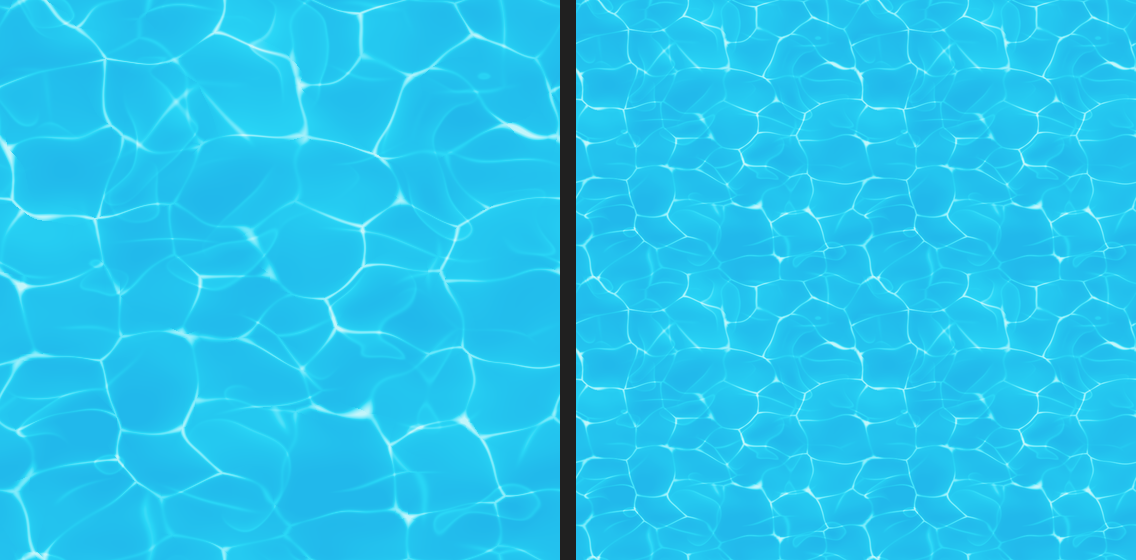
Left, the tile; right, the same tile 2 across and 2 down.
This texture is drawn by a WebGL 1 fragment shader. Its source:

```glsl
precision highp float;
// Sunlit pool water: a net of thin caustic lines over soft blue swells.
// Warped wrapping Voronoi edges form the net, contours of wrapping gradient
// noise add loops and pale sheets, and a colour ramp turns light into water.
uniform vec2 u_resolution;

float hash(vec2 p) {
  return fract(sin(dot(p, vec2(127.1, 311.7))) * 43758.5453);
}

float cornerSlope(vec2 cell, vec2 offset, vec2 period, float seed) {
  float angle = 6.2831853 * hash(mod(cell, period) + seed);
  return dot(vec2(cos(angle), sin(angle)), offset);
}

// Gradient noise that repeats across the canvas
float noise(vec2 uv, vec2 period, float seed) {
  vec2 p = uv * period, i = floor(p), f = p - i;
  vec2 s = f * f * f * (f * (f * 6.0 - 15.0) + 10.0);
  vec2 e = vec2(1.0, 0.0);
  float low = mix(cornerSlope(i, f, period, seed),
                  cornerSlope(i + e.xy, f - e.xy, period, seed), s.x);
  float high = mix(cornerSlope(i + e.yx, f - e.yx, period, seed),
                   cornerSlope(i + e.xx, f - e.xx, period, seed), s.x);
  return mix(low, high, s.y);
}

vec2 warp(vec2 uv, vec2 period, float seed) {
  return vec2(noise(uv, period, seed), noise(uv, period, seed + 17.0));
}

// x: distance to the nearest cell edge, y: closeness to a junction (0 there)
vec2 cellEdges(vec2 uv, vec2 period, float seed) {
  vec2 p = uv * period, i = floor(p), f = p - i;
  vec2 a = vec2(9.0), b = vec2(9.0), c = vec2(9.0);
  for (int y = -1; y <= 1; y++) {
    for (int x = -1; x <= 1; x++) {
      vec2 g = vec2(float(x), float(y));
      vec2 id = mod(i + g, period) + seed;
      vec2 r = g - f + 0.5 + 0.8 * (vec2(hash(id), hash(id + 41.3)) - 0.5);
      float d = dot(r, r);
      if (d < dot(a, a)) { c = b; b = a; a = r; }
      else if (d < dot(b, b)) { c = b; b = r; }
      else if (d < dot(c, c)) { c = r; }
    }
  }
  float edge = (dot(b, b) - dot(a, a)) / (2.0 * length(b - a));
  return vec2(edge, length(c) - length(a));
}

// Folded light: a bright contour line with a sheet fading to one side
float fold(vec2 uv, vec2 period, float level, float seed) {
  vec2 e = vec2(0.002, 0.0);
  float n = noise(uv, period, seed);
  vec2 slope = vec2(noise(uv + e.xy, period, seed) - n,
                    noise(uv + e.yx, period, seed) - n) / e.x;
  float d = (n - level) / max(length(slope), 2.0);
  float line = exp(-d * d / 0.000008);
  float sheet = smoothstep(-0.003, 0.004, d) * exp(-max(d, 0.0) / 0.022);
  return 0.9 * line + 0.85 * sheet;
}

vec3 waterColor(float light) {
  vec3 c = mix(vec3(0.13, 0.72, 0.92), vec3(0.14, 0.78, 0.94), clamp(light, 0.0, 1.0));
  c = mix(c, vec3(0.16, 0.84, 0.965), clamp(light - 1.0, 0.0, 1.0));
  c = mix(c, vec3(0.40, 0.90, 0.98), clamp(light - 2.0, 0.0, 1.0));
  return mix(c, vec3(0.76, 0.96, 0.98), clamp((light - 3.0) * 0.6, 0.0, 1.0));
}

void main() {
  vec2 uv = gl_FragCoord.xy / u_resolution;
  vec2 bent = uv + 0.055 * warp(uv, vec2(4.0, 5.0), 3.0)
                 + 0.028 * warp(uv, vec2(9.0, 11.0), 8.0);

  // Broad swells
  float light = 0.5 + 1.1 * noise(bent, vec2(3.0, 4.0), 21.0)
                    + 0.9 * noise(bent, vec2(6.0, 11.0), 25.0);

  // Main net, swelling into white flecks at some junctions
  float strength = smoothstep(-0.35, 0.35, noise(uv, vec2(7.0, 8.0), 31.0));
  float fleck = smoothstep(0.08, 0.38, noise(uv, vec2(8.0, 9.0), 37.0));
  vec2 net = cellEdges(bent, vec2(6.0, 8.0), 5.0);
  float junction = 1.0 - smoothstep(0.0, 0.3, net.y);
  float width = 0.02 + 0.012 * junction + 0.07 * fleck * junction;
  float line = exp(-net.x * net.x / (width * width));
  light += line * (0.5 + 1.5 * strength + 0.8 * junction + 1.8 * fleck * junction);
  light += (0.3 + 0.6 * strength) * exp(-net.x / 0.09);

  // Fainter second net lying across the first
  vec2 crossed = uv + 0.07 * warp(uv, vec2(5.0, 6.0), 51.0);
  vec2 faint = cellEdges(crossed, vec2(4.0, 7.0), 57.0);
  float shown = smoothstep(-0.1, 0.35, noise(uv, vec2(5.0, 7.0), 61.0));
  light += shown * (1.3 * exp(-faint.x * faint.x / 0.0005) + 0.5 * exp(-faint.x / 0.08));

  // Loops and pale ribbons
  float patches = smoothstep(-0.2, 0.25, noise(uv, vec2(4.0, 6.0), 71.0));
  light += patches * fold(bent, vec2(5.0, 8.0), 0.2, 77.0);
  light += (1.0 - patches) * fold(crossed, vec2(6.0, 9.0), 0.24, 83.0);

  gl_FragColor = vec4(waterColor(light), 1.0);
}
```
